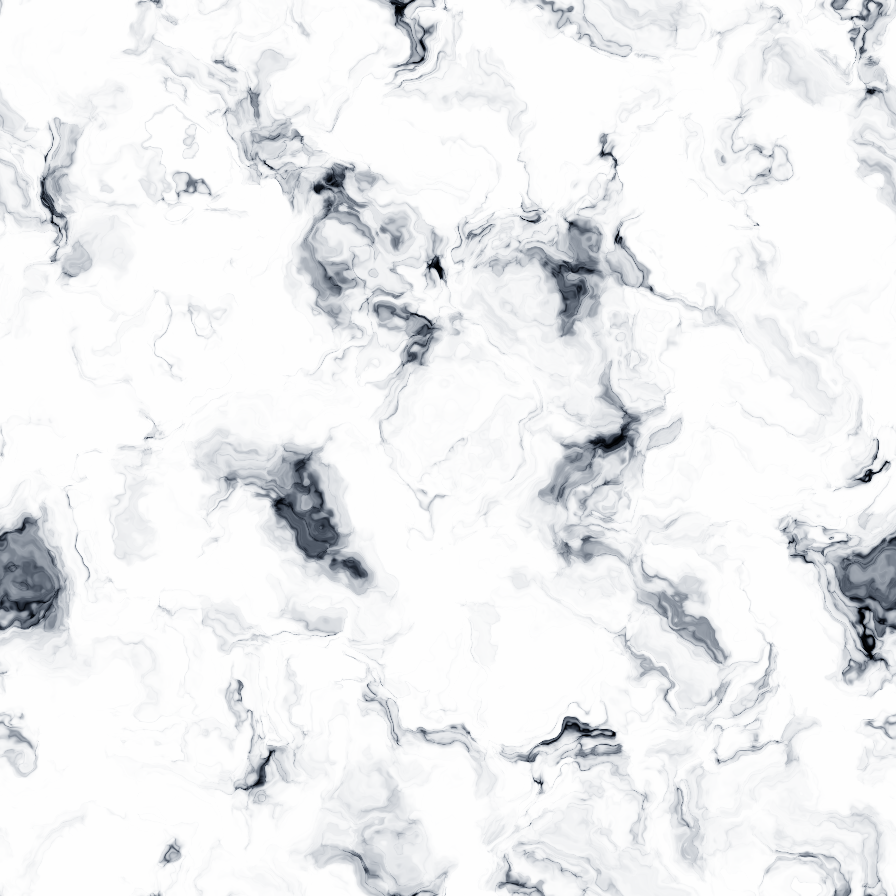
Give the GLSL for this texture, as a WebGL 1 fragment shader.

```glsl
precision highp float;
// Wisps and clots of blue-grey ink smoke drifting over white paper, tiling.
uniform vec2 u_resolution;

float hash(vec2 cell) {
  return fract(sin(dot(cell, vec2(127.1, 311.7))) * 43758.5453);
}

// Slope at one lattice corner, wrapped so that the lattice repeats
float corner(vec2 cell, vec2 offset, float period, float seed) {
  vec2 wrapped = cell - period * floor((cell + 0.5) / period);
  float angle = 6.2831853 * hash(wrapped + seed);
  return dot(vec2(cos(angle), sin(angle)), offset);
}

// Gradient noise with a whole number of cells across the tile
float noise(vec2 p, float period, float seed) {
  p *= period;
  vec2 i = floor(p);
  vec2 f = p - i;
  vec2 w = f * f * f * (f * (f * 6.0 - 15.0) + 10.0);
  vec2 e = vec2(1.0, 0.0);
  float low = mix(corner(i, f, period, seed),
                  corner(i + e.xy, f - e.xy, period, seed), w.x);
  float high = mix(corner(i + e.yx, f - e.yx, period, seed),
                   corner(i + e.xx, f - e.xx, period, seed), w.x);
  return mix(low, high, w.y);
}

float fbm(vec2 p, float period, float seed) {
  float sum = 0.0;
  float gain = 1.0;
  for (int k = 0; k < 5; k++) {
    sum += gain * noise(p, period, seed);
    gain *= 0.5;
    period *= 2.0;
    seed += 17.3;
  }
  return sum;
}

vec2 swirl(vec2 p, float period, float seed) {
  return vec2(fbm(p, period, seed), fbm(p, period, seed + 41.7));
}

// Thin crease along the zero line of the noise, centred on its mean
float vein(vec2 p, float period, float seed) {
  return exp(-9.0 * abs(noise(p, period, seed))) - 0.34;
}

void main() {
  vec2 uv = gl_FragCoord.xy / u_resolution;

  // Turbulent flow bends everything that follows
  vec2 p = uv + 0.10 * swirl(uv, 6.0, 3.1);
  p += 0.03 * swirl(p, 19.0, 8.6);

  // Whole-number shear stretches clumps from upper left to lower right
  vec2 sheared = vec2(p.x + p.y, p.x);

  // Broad clumps, soft clouds and fine filaments
  float clumps = 1.9 * fbm(sheared, 4.0, 12.4) + 2.3 * fbm(p, 5.0, 25.9);
  float clouds = 1.6 * fbm(p, 15.0, 33.2);
  float veins = 1.2 * vein(sheared, 6.0, 51.8)
              + 1.0 * vein(p, 16.0, 64.5)
              + 0.9 * vein(p, 30.0, 77.1);
  float crispness = 0.5 + smoothstep(-0.3, 0.4, noise(p, 7.0, 90.3));
  float density = clumps + clouds + veins * crispness;

  // Exponential build-up leaves clean paper and a few black cores
  float ink = max(exp(1.6 * density - 3.75) - 0.01, 0.0);
  ink += 0.25 * ink * ink;

  // Ink absorbs red most, blue least
  vec3 paper = vec3(0.998);
  gl_FragColor = vec4(paper * exp(-ink * vec3(1.1, 1.0, 0.87)), 1.0);
}
```
